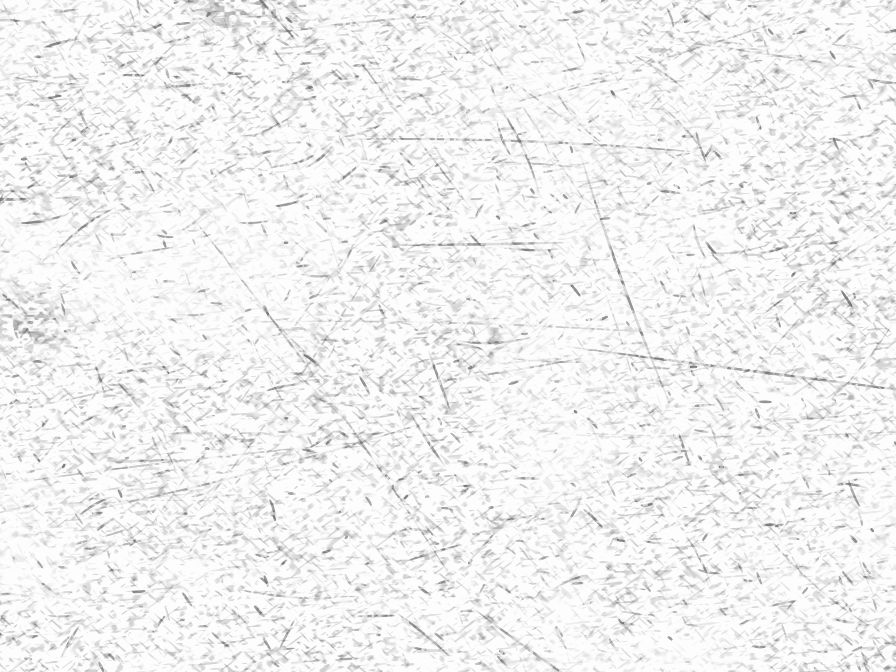
Reproduce this texture procedurally as a WebGL 1 fragment shader.

```glsl
precision highp float;
// Scratched white surface: faint directional grain, layers of short scratches
// scattered on jittered grids, bundles of long broken scratches, a few scuffs.
// Each part adds darkness, which is taken off the paper tone at the end.

uniform vec2 u_resolution;

const vec3 PAPER = vec3(0.992);
const float GRAIN_DARKNESS = 0.125;
const vec2 GRAIN_SCALE = vec2(85.0, 240.0);   // along and across the streak
const float FINEST_CELL = 0.018;              // grid size of the shortest scratches
const float CELL_GROWTH = 2.2;
const int SHORT_LAYERS = 4;
const float SHORT_SHARE = 0.78;               // share of cells with a scratch
const int LONG_COUNT = 54;
const float BUNDLE_SIZE = 3.0;
const float FAINT = 0.06;
const float DARK = 0.42;
const vec2 HALF_WIDTH = vec2(0.0009, 0.0019); // thin and thick scratches
const vec3 TOP_SCUFF = vec3(0.37, 0.99, 0.08);   // centre and radius
const vec3 SIDE_SCUFF = vec3(0.04, 0.52, 0.07);
const vec3 RING_SCUFF = vec3(0.70, 0.50, 0.05);

float hash(vec2 p) {
  vec3 q = fract(p.xyx * 0.1031);
  q += dot(q, q.yzx + 33.33);
  return fract((q.x + q.y) * q.z);
}

vec2 hash2(vec2 p) {
  return vec2(hash(p + 17.3), hash(p + 71.9));
}

float noise(vec2 p) {
  vec2 cell = floor(p);
  vec2 f = fract(p);
  f = f * f * (3.0 - 2.0 * f);
  float low = mix(hash(cell), hash(cell + vec2(1.0, 0.0)), f.x);
  float high = mix(hash(cell + vec2(0.0, 1.0)), hash(cell + 1.0), f.x);
  return mix(low, high, f.y);
}

// Coordinates along and across a direction
vec2 alignTo(vec2 p, float angle) {
  float c = cos(angle), s = sin(angle);
  return vec2(c * p.x + s * p.y, c * p.y - s * p.x);
}

// Three families: near level, steeply falling, rising
float scratchAngle(vec2 r) {
  float spread = r.y - 0.5;
  if (r.x < 0.44) return 0.06 + 0.5 * spread;
  if (r.x < 0.78) return -0.92 + 0.75 * spread;
  return 0.55 + 1.1 * spread;
}

// Darkness of one bent, tapered and broken scratch centred on the origin
float scratch(vec2 p, float angle, float halfLength, float bend, vec2 seed, float pixel) {
  vec2 q = alignTo(p, angle);
  float t = q.x / halfLength;
  if (abs(t) > 1.0) return 0.0;
  float offset = abs(q.y - bend * halfLength * (t * t - 0.3));
  float weight = hash(seed + 5.1);
  weight *= weight * weight;
  float halfWidth = mix(HALF_WIDTH.x, HALF_WIDTH.y, weight);
  halfWidth *= 1.0 - 0.6 * t * t;
  if (offset > halfWidth + pixel) return 0.0;
  float line = 1.0 - smoothstep(halfWidth - 0.5 * pixel, halfWidth + 0.7 * pixel, offset);
  float dashes = smoothstep(0.25, 0.6, noise(vec2(q.x * 75.0, 0.0) + seed * 3.7));
  float flakes = smoothstep(0.2, 0.55, noise(p * 210.0 + seed * 11.0));
  float ends = 1.0 - smoothstep(0.7, 1.0, abs(t));
  return line * ends * mix(dashes * flakes, 1.0, 0.35 * weight) * mix(FAINT, DARK, weight);
}

// One jittered grid of short scratches
float shortScratches(vec2 p, float cellSize, float layer, float pixel) {
  vec2 home = floor(p / cellSize);
  float darkness = 0.0;
  for (int j = -1; j <= 1; j++) {
    for (int i = -1; i <= 1; i++) {
      vec2 cell = home + vec2(float(i), float(j));
      vec2 seed = cell + 37.0 * layer + 11.0;
      if (hash(seed) > SHORT_SHARE) continue;
      vec2 centre = (cell + hash2(seed + 3.0)) * cellSize;
      float halfLength = cellSize * mix(0.2, 0.75, hash(seed + 9.0));
      float bend = 0.25 * (hash(seed + 21.0) - 0.5);
      float angle = scratchAngle(hash2(seed + 50.0));
      darkness += scratch(p - centre, angle, halfLength, bend, seed, pixel);
    }
  }
  return darkness;
}

// Long scratches, loosely bundled around shared centres and directions
float longScratches(vec2 p, float aspect, float pixel) {
  float darkness = 0.0;
  for (int i = 0; i < LONG_COUNT; i++) {
    float index = float(i);
    vec2 bundle = vec2(floor(index / BUNDLE_SIZE), 7.0);
    vec2 seed = vec2(index, 143.0);
    float spread = mix(0.06, 0.6, hash(bundle + 31.0));
    vec2 centre = hash2(bundle) * vec2(aspect, 1.0) + spread * (hash2(seed) - 0.5);
    float angle = scratchAngle(hash2(bundle + 60.0)) + 0.22 * (hash(seed + 4.0) - 0.5);
    float halfLength = mix(0.07, 0.42, hash(seed + 8.0));
    float bend = 0.12 * (hash(seed + 13.0) - 0.5);
    darkness += scratch(p - centre, angle, halfLength, bend, seed, pixel);
  }
  return darkness;
}

// Fine streaks in three directions, thinned out in patches
float grain(vec2 p) {
  float streaks = 0.0;
  for (int i = 0; i < 3; i++) {
    float angle = 0.08 + 0.55 * float(i) - 0.95 * float(i * (i - 1));
    vec2 q = alignTo(p, angle) * GRAIN_SCALE + 300.0 + 40.0 * float(i);
    streaks += smoothstep(0.69, 0.95, noise(q));
  }
  float patches = 0.6 * noise(p * 5.0 + 2.0) + 0.4 * noise(p * 14.0 + 9.0);
  return GRAIN_DARKNESS * streaks * mix(0.45, 1.4, smoothstep(0.2, 0.8, patches));
}

// Clouds of dark flecks, one of them a broken ring
float scuffs(vec2 p) {
  float cloud = 1.0 - smoothstep(0.0, TOP_SCUFF.z, length((p - TOP_SCUFF.xy) * vec2(0.7, 1.4)));
  cloud += 1.0 - smoothstep(0.0, SIDE_SCUFF.z, length(p - SIDE_SCUFF.xy));
  float ring = abs(length(p - RING_SCUFF.xy) - 0.75 * RING_SCUFF.z);
  cloud += 0.8 * (1.0 - smoothstep(0.0, 0.3 * RING_SCUFF.z, ring)) * noise(p * 30.0);
  return 0.32 * cloud * smoothstep(0.45, 0.75, noise(p * vec2(130.0, 200.0)));
}

void main() {
  vec2 p = gl_FragCoord.xy / u_resolution.y;
  float pixel = 1.0 / u_resolution.y;
  float darkness = grain(p) + scuffs(p);
  for (int i = 0; i < SHORT_LAYERS; i++) {
    float layer = float(i);
    darkness += shortScratches(p, FINEST_CELL * pow(CELL_GROWTH, layer), layer, pixel);
  }
  darkness += longScratches(p, u_resolution.x / u_resolution.y, pixel);
  gl_FragColor = vec4(PAPER - min(darkness, 0.5), 1.0);
}
```
